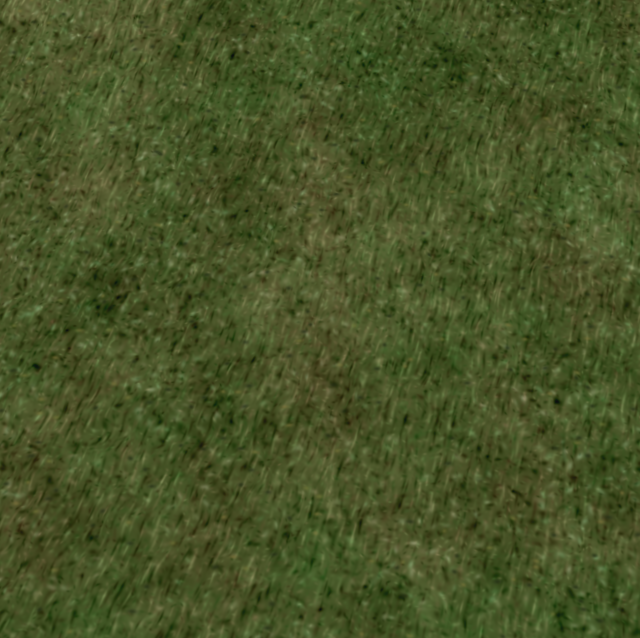
Reproduce this texture procedurally as a WebGL 2 fragment shader.

```glsl
#version 300 es
precision highp float;
// Mown lawn seen at a slant: soft leaves, leaning blades, brown patches and pale flecks.
uniform vec2 u_resolution;
out vec4 fragColor;

vec4 hash4(vec2 p) {
  vec4 q = fract(p.xyxy * vec4(0.1031, 0.1030, 0.0973, 0.1099));
  q += dot(q, q.wzxy + 33.33);
  return fract((q.xxyz + q.yzzw) * q.zywx);
}

float noise(vec2 p) {
  vec2 i = floor(p), f = fract(p);
  f = f * f * (3.0 - 2.0 * f);
  return mix(mix(hash4(i).x, hash4(i + vec2(1, 0)).x, f.x),
             mix(hash4(i + vec2(0, 1)).x, hash4(i + vec2(1, 1)).x, f.x), f.y);
}

// Layered noise, centred on zero
float patches(vec2 p) {
  float sum = 0.0, amp = 0.5;
  for (int i = 0; i < 4; i++) {
    sum += amp * (noise(p) - 0.5);
    p = mat2(0.8, 0.6, -0.6, 0.8) * p * 2.03 + 17.3;
    amp *= 0.65;
  }
  return sum;
}

// Overlapping soft ellipses: x is signed brightness, y is signed warmth
vec2 spots(vec2 p, vec2 radii, float turn, float lean, float seed) {
  vec2 cell = floor(p), sum = vec2(0);
  for (int y = -1; y <= 1; y++)
    for (int x = -1; x <= 1; x++) {
      vec2 id = cell + vec2(x, y);
      vec4 r = hash4(id + seed);
      vec4 s = hash4(id + seed + 71.7);
      float angle = lean + (s.x - 0.5) * turn;
      vec2 d = p - id - r.xy;
      d = mat2(cos(angle), -sin(angle), sin(angle), cos(angle)) * d;
      d /= radii * (0.75 + 0.4 * s.y);
      sum += (r.zw * 2.0 - 1.0) * exp(-dot(d, d));
    }
  return sum;
}

// Sparse flecks: x is pale petals and dry leaves, y is dark gaps
vec2 flecks(vec2 p) {
  vec2 cell = floor(p), cover = vec2(0);
  for (int y = -1; y <= 1; y++)
    for (int x = -1; x <= 1; x++) {
      vec2 id = cell + vec2(x, y);
      vec4 r = hash4(id + 203.1);
      vec2 d = (p - id - r.xy) / vec2(0.17 + 0.13 * r.w, 0.16);
      float shape = exp(-dot(d, d));
      cover += shape * vec2(step(0.95, r.z), step(r.z, 0.08));
    }
  return min(cover, 1.0);
}

void main() {
  vec2 uv = gl_FragCoord.xy / u_resolution.y;

  // Ground plane: features shrink toward the top
  vec2 ground = vec2((uv.x - 0.5) * (1.0 + 0.4 * uv.y), uv.y + 0.25 * uv.y * uv.y) + 3.0;
  vec2 warp = vec2(noise(ground * 26.0), noise(ground * 26.0 + 41.0)) - 0.5;
  vec2 p = ground + 0.008 * warp;

  float tone = patches(ground * 5.0);
  float tufts = patches(ground * 17.0 + 5.0);
  float dry = patches(ground * 6.0 + 31.0) + 0.12 * (0.5 - uv.x);
  float clover = smoothstep(-0.25, 0.2, patches(ground * 7.0 + 63.0));

  // Broad leaves in any direction, and blades that lean with the patch
  vec2 leaf = spots(p * 56.0, vec2(0.42, 0.26), 6.28, 0.0, 11.0);
  vec2 small = spots(p * 100.0, vec2(0.44, 0.28), 6.28, 0.0, 47.0);
  vec2 slant = vec2(p.x - 0.3 * p.y, p.y);
  vec2 blade = spots(slant * vec2(88.0, 38.0), vec2(0.28, 0.5), 0.6, 1.2 * tone, 89.0);

  float light = 0.15 * tone + 0.09 * tufts + 0.02 * (uv.y - 0.5);
  light += leaf.x * mix(0.09, 0.16, clover);
  light += small.x * mix(0.05, 0.09, clover);
  light += blade.x * mix(0.13, 0.07, clover);
  light += 0.02 * (noise(p * 170.0) - 0.5);
  float warmth = 1.6 * dry + 0.5 * leaf.y + 0.4 * small.y + 0.4 * blade.y;

  // Olive green, shifted in brightness, then between fresh green and straw
  vec3 color = vec3(0.282, 0.329, 0.153) + light * vec3(1.0, 0.98, 0.85);
  color += warmth * vec3(0.056, -0.014, 0.018);
  color += max(leaf.x, 0.0) * clover * vec3(-0.015, 0.012, 0.035);

  vec2 fleck = flecks(p * 42.0);
  vec3 petal = mix(vec3(0.44, 0.48, 0.22), vec3(0.52, 0.45, 0.24), noise(ground * 30.0 + 9.0));
  color = mix(color, petal, 0.55 * fleck.x);
  color = mix(color, vec3(0.13, 0.17, 0.08), 0.6 * fleck.y);

  fragColor = vec4(clamp(color, 0.05, 0.75), 1.0);
}
```
